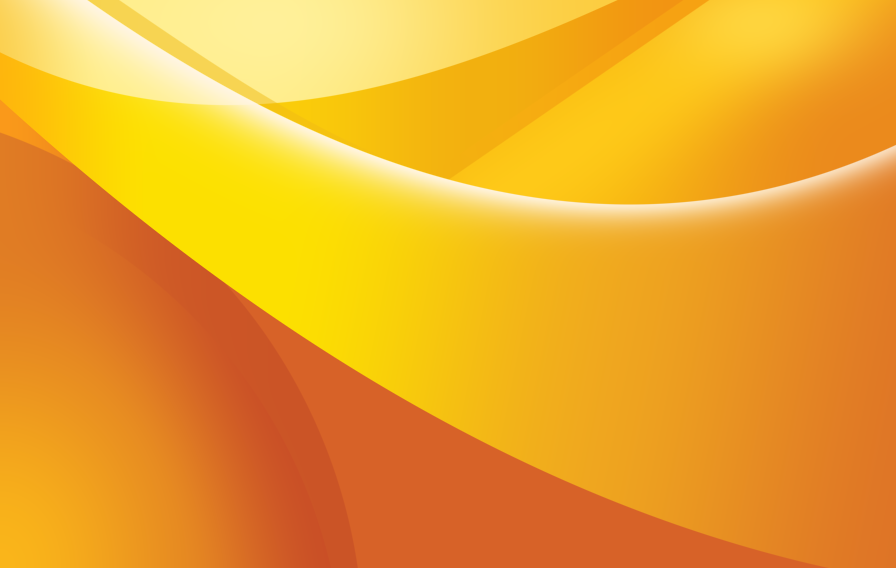
This background is drawn by a Shadertoy shader. Its source:

```glsl
// Sweeping golden ribbons with a glowing white arc and an amber disc.

const vec3 YELLOW = vec3(0.99, 0.88, 0.00);
const vec3 GOLD   = vec3(0.95, 0.69, 0.06);
const vec3 AMBER  = vec3(0.94, 0.66, 0.12);
const vec3 ORANGE = vec3(0.87, 0.45, 0.15);
const vec3 RUST   = vec3(0.79, 0.31, 0.15);
const vec3 CREAM  = vec3(1.00, 0.94, 0.58);
const vec3 WHITE  = vec3(1.00, 0.96, 0.89);

// Soft mask: one where the signed distance d is positive.
float cover(float d, float soft) {
    return smoothstep(-soft, soft, d);
}

// Height of a bowl with its lowest point at base.
float bowl(float x, vec2 base, float bend, float skew) {
    float d = x - base.x;
    return base.y + d * d * (bend + skew * d);
}

// Round glow that falls off from a center.
float bloom(vec2 p, vec2 center, vec2 size) {
    vec2 d = (p - center) / size;
    return exp(-dot(d, d));
}

// Broad ribbon running from yellow to orange.
vec3 ribbonColor(vec2 p) {
    float s = p.x - 0.2 * (p.y - 0.4);
    vec3 col = mix(YELLOW, AMBER, smoothstep(0.45, 1.12, s));
    col = mix(col, ORANGE, smoothstep(1.0, 1.72, s));
    return mix(col, vec3(1.0, 0.67, 0.06), 0.85 * smoothstep(0.28, -0.05, p.x));
}

// Golden field above the arc, split by a bright diagonal fold.
vec3 upperColor(vec2 p, float aa) {
    vec3 left = mix(vec3(0.98, 0.80, 0.04), GOLD, smoothstep(0.5, 0.85, p.x));
    left = mix(left, vec3(0.95, 0.58, 0.07), smoothstep(0.85, 1.2, p.x));
    vec3 right = mix(vec3(0.97, 0.72, 0.06), vec3(0.92, 0.54, 0.11),
                     smoothstep(1.0, 1.5, p.x));
    float along = 0.824 * p.x + 0.567 * p.y;
    float fold = (0.688 * (p.x - 1.251) + 1.0 - p.y) * 0.824;
    float sheen = exp(-pow((fold - 0.08) / 0.12, 2.0));
    right = mix(right, vec3(1.0, 0.80, 0.10), 0.85 * sheen);
    right = mix(right, vec3(1.0, 0.86, 0.30), 0.7 * bloom(p, vec2(1.34, 0.96), vec2(0.16, 0.09)));
    float strip = cover(fold + 0.026, aa) * smoothstep(0.98, 1.3, along);
    left = mix(left, vec3(0.98, 0.68, 0.07), 0.55 * strip);
    return mix(left, right, cover(fold, aa) * smoothstep(0.92, 1.08, along));
}

// Pale veil laid over the upper left.
vec3 veilColor(vec2 p) {
    vec3 col = mix(CREAM, vec3(0.99, 0.82, 0.27), smoothstep(0.45, 1.08, p.x));
    col = mix(col, vec3(0.98, 0.81, 0.30), smoothstep(0.2, -0.05, p.x));
    return mix(col, vec3(1.0, 0.97, 0.72), 0.5 * bloom(p, vec2(0.5, 0.96), vec2(0.25, 0.12)));
}

// Disc that glows at the lower left and darkens toward its rim.
vec3 discColor(vec2 p, float inside, float aa) {
    float r = length(p * vec2(1.0, 0.8));
    vec3 col = mix(vec3(0.98, 0.71, 0.10), vec3(0.88, 0.49, 0.14), smoothstep(0.0, 0.47, r));
    float edge = smoothstep(0.30, 0.04, inside);
    float side = smoothstep(-0.05, 0.5, p.x);
    col = mix(col, RUST, edge * side);
    float inner = 0.928 - length(p - vec2(-0.32, -0.21));
    float crescent = cover(-inner, aa) * smoothstep(0.1, 0.4, p.x);
    return mix(col, vec3(0.80, 0.34, 0.15), 0.7 * crescent);
}

void mainImage(out vec4 fragColor, in vec2 fragCoord) {
    vec2 p = fragCoord / iResolution.y;
    p.x *= 1.5802 * iResolution.y / iResolution.x;
    float aa = 0.8 / iResolution.y;

    // Signed distances to the main edges.
    float dx = p.x - 1.111;
    float slope = dx * (0.898 + 0.176 * dx);
    float above = (p.y - bowl(p.x, vec2(1.111, 0.640), 0.449, 0.0586))
                / sqrt(1.0 + slope * slope);
    float veil = p.y - bowl(p.x, vec2(0.401, 0.815), 0.509, -0.172);
    float lower = 0.825 + p.x * (0.235 * p.x - 0.908) - p.y;
    float disc = 0.959 - length(p - vec2(-0.318, -0.138));

    // Ribbon, upper field and veil.
    float top = cover(above, aa);
    vec3 col = mix(ribbonColor(p), upperColor(p, aa), top);
    col = mix(col, veilColor(p), 0.92 * cover(veil, aa));

    // Thin tapering strip along the upper side of the arc.
    float width = 0.032 * smoothstep(0.8, 0.2, p.x);
    float strip = top * cover(width - above, aa) * smoothstep(0.78, 0.55, p.x);
    col = mix(col, vec3(0.94, 0.73, 0.08), 0.5 * strip);

    // White glow under the arc.
    float reach = mix(0.052, 0.030, smoothstep(0.4, 1.2, p.x));
    float depth = max(-above, 0.0) / reach;
    float glow = (1.0 - top) * exp(-pow(depth, 1.4));
    col = mix(col, WHITE, glow * mix(0.98, 0.80, smoothstep(0.7, 1.5, p.x)));

    // Rust-orange ground and the disc in front of it.
    vec3 ground = mix(vec3(0.98, 0.60, 0.10), vec3(0.845, 0.385, 0.155),
                      smoothstep(0.0, 0.32, p.x));
    ground = mix(ground, discColor(p, disc, aa), cover(disc, aa));
    col = mix(col, ground, cover(lower, aa));

    fragColor = vec4(col, 1.0);
}
```
